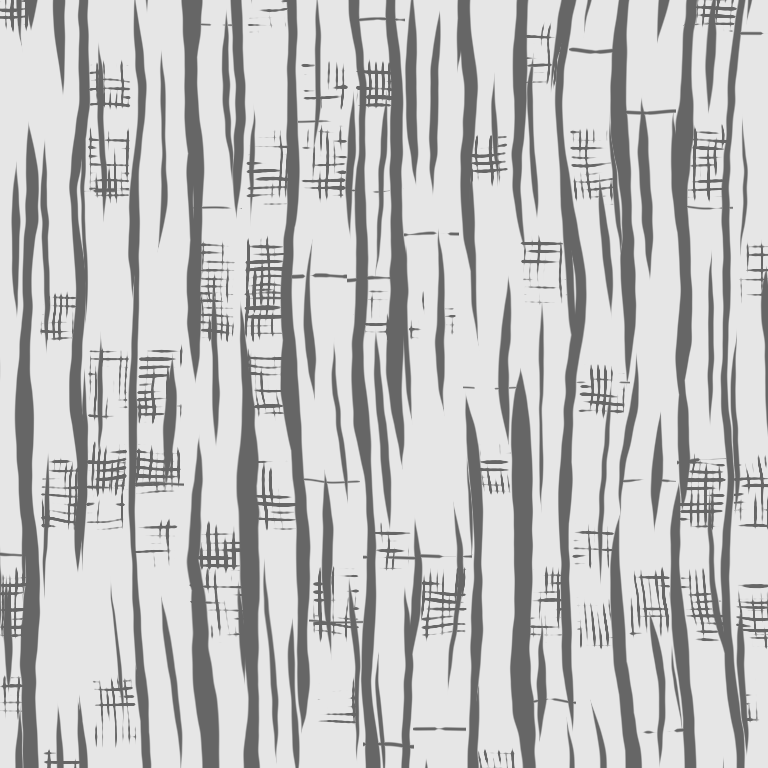
Give the GLSL for this texture, as a Shadertoy shader.

```glsl
// Stylised tree bark: pale grey wood split by dark, wavering vertical cracks.
// Two layers of tapered strokes (long and short) share one gentle warp, and
// thin crossbars and patches of broken crosshatching fill some gaps between.

const vec3 BARK = vec3(0.90);
const vec3 CRACK = vec3(0.40);
const float EDGE = 0.0013;      // half width of the smoothed edge
const float LONG_COLUMNS = 14.0;
const float TAU = 6.2831853;

float hash(vec2 p) {
    return fract(sin(dot(p, vec2(127.1, 311.7))) * 43758.5453);
}

float noise(vec2 p) {
    vec2 i = floor(p), f = fract(p);
    f = f * f * (3.0 - 2.0 * f);
    float low = mix(hash(i), hash(i + vec2(1, 0)), f.x);
    float high = mix(hash(i + vec2(0, 1)), hash(i + vec2(1, 1)), f.x);
    return mix(low, high, f.y);
}

float inkFrom(float dist) {
    return 1.0 - smoothstep(-EDGE, EDGE, dist);
}

// Signed distance to one layer of tapered vertical strokes.
float strokes(vec2 p, float columns, float len, float halfWidth,
              float trim, float jitter, float seed) {
    float nearest = 1.0;
    for (int i = -1; i <= 1; i++) {
        float column = floor(p.x * columns) + float(i);
        float along = p.y / len + 9.0 * hash(vec2(column, seed));
        vec2 id = vec2(column + seed, floor(along));
        float t = fract(along);

        // Wandering centre line
        float lane = column + 0.5 + jitter * (hash(id) - 0.5);
        float sway = noise(vec2(id.x * 7.3 + id.y * 3.7, p.y * 8.0)) - 0.5;
        float centre = lane / columns + 0.018 * sway;

        // Swelling width, pointed at both ends
        float start = trim * hash(id + 11.3);
        float stop = 1.0 - trim * hash(id + 23.9);
        float endGap = min(t - start, stop - t) * len;
        float taper = smoothstep(-0.005, 0.09, endGap);
        float swell = 0.5 + noise(vec2(id.x * 5.1, p.y * 11.0 + id.y));
        float width = halfWidth * swell * mix(0.6, 1.4, hash(id + 37.1));
        width = mix(-0.003, width, sqrt(taper));
        nearest = min(nearest, abs(p.x - centre) - width);
    }
    return nearest;
}

// Thin, sometimes broken, horizontal bars bridging two long cracks.
float crossbars(vec2 p, float rows, float share, float seed) {
    vec2 grid = vec2(p.x * LONG_COLUMNS - 0.5, p.y * rows);
    vec2 cell = floor(grid);
    float pick = hash(cell + seed);
    float height = (cell.y + mix(0.2, 0.8, hash(cell + seed + 5.7))) / rows;
    height += 0.006 * (noise(vec2(p.x * 28.0, pick * 90.0)) - 0.5);
    float width = mix(0.0006, 0.0026, hash(cell + seed + 8.2));
    width -= 0.0028 * smoothstep(0.5, 0.85, noise(p * vec2(70.0, 20.0)));
    return step(pick, share) * inkFrom(abs(p.y - height) - width);
}

float ridges(float x, float frequency, float shift) {
    return 0.5 + 0.5 * cos(TAU * frequency * x + shift);
}

// Patches of fine woven marks, faded at the borders and broken by noise.
float weave(vec2 p, float rows, float share, float seed) {
    vec2 grid = vec2(p.x * LONG_COLUMNS - 0.5, p.y * rows);
    vec2 cell = floor(grid), f = fract(grid);
    vec2 border = smoothstep(vec2(0.0), vec2(0.15, 0.3), min(f, 1.0 - f));
    float patchFade = border.x * border.y * step(hash(cell + seed), share);
    patchFade *= 0.6 + 0.65 * noise(p * vec2(30.0, 18.0) + seed);

    float bend = 4.0 * noise(p * 22.0 + seed);
    float across = ridges(p.y, 95.0, bend) * noise(p * vec2(28.0, 120.0));
    float upright = ridges(p.x, 110.0, bend) * noise(p * vec2(120.0, 24.0));
    float marks = max(across, upright) + 0.25 * across * upright;
    return smoothstep(0.4, 0.62, marks * patchFade);
}

void mainImage(out vec4 fragColor, in vec2 fragCoord) {
    vec2 uv = fragCoord / iResolution.y;

    // Shared warp bends neighbouring cracks together
    vec2 p = uv;
    p.x += 0.035 * (noise(uv * vec2(5.0, 3.5) + 4.0) - 0.5);
    p.x += 0.0022 * (noise(uv * vec2(30.0, 45.0)) - 0.5);

    // Cracks
    float longCracks = strokes(p, LONG_COLUMNS, 1.5, 0.0076, 0.08, 0.4, 3.0);
    float shortCracks = strokes(p, 25.0, 0.34, 0.0046, 0.3, 0.6, 61.0);
    float ink = inkFrom(min(longCracks, shortCracks));

    // Small marks between the cracks
    ink = max(ink, crossbars(p, 9.0, 0.24, 17.0));
    ink = max(ink, weave(p, 7.0, 0.26, 41.0));
    ink = max(ink, weave(p + vec2(0.0, 0.06), 10.0, 0.12, 83.0));

    fragColor = vec4(mix(BARK, CRACK, ink), 1.0);
}
```
